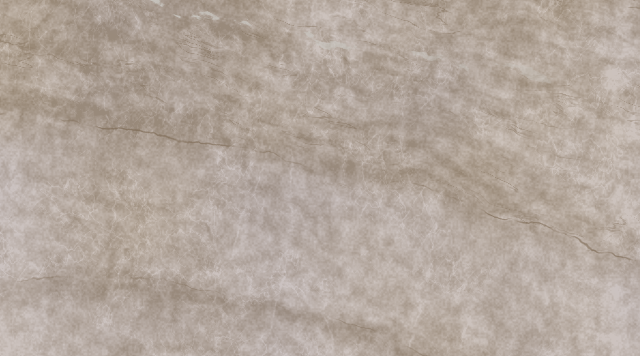
A Shadertoy shader for this texture:

```glsl
// Polished beige quartzite slab: bedded mineral streaks dipping to the right,
// broken rusty seams, fine pale crackle, steep healed fractures and ragged
// white chips. Built from layered value noise in units of canvas height.

const vec3 UMBER = vec3(0.600, 0.540, 0.480);
const vec3 SAND  = vec3(0.702, 0.652, 0.612);
const vec3 PEARL = vec3(0.800, 0.762, 0.742);
const vec3 RUST  = vec3(0.460, 0.380, 0.290);
const vec3 CHALK = vec3(0.800, 0.795, 0.775);
const float DIP = -0.27;           // bedding angle in radians
const float BASE_TONE = 0.36;
const float CLOUD_GAIN = 0.50;
const float STRATA_GAIN = 0.50;
const float STREAK_GAIN = 0.75;
const float MOTTLE_GAIN = 0.75;
const float GRAIN_GAIN = 0.30;
const float CRACKLE_GAIN = 0.22;
const float FRACTURE_GAIN = 0.30;
const int FRACTURES = 6;
const int CHIPS = 5;

float hash(vec2 p) {
    vec3 q = fract(p.xyx * 0.1031);
    q += dot(q, q.yzx + 33.33);
    return fract((q.x + q.y) * q.z);
}

float noise(vec2 p) {
    vec2 i = floor(p), f = fract(p);
    f = f * f * (3.0 - 2.0 * f);
    return mix(mix(hash(i), hash(i + vec2(1, 0)), f.x),
               mix(hash(i + vec2(0, 1)), hash(i + vec2(1, 1)), f.x), f.y);
}

mat2 rotate(float a) { return mat2(cos(a), -sin(a), sin(a), cos(a)); }

// Turn is the rotation between octaves; zero keeps stretched layers aligned.
float fbm(vec2 p, float turn) {
    float sum = 0.0, gain = 0.5;
    mat2 spin = rotate(turn);
    for (int i = 0; i < 5; i++) {
        sum += gain * noise(p);
        p = spin * p * 2.03 + 17.3;
        gain *= 0.5;
    }
    return sum / 0.97;
}

float fbm(vec2 p) { return fbm(p, 0.64); }

float thread(float n, float width) { return 1.0 - smoothstep(0.0, width, abs(n - 0.5)); }

// Steep healed fractures, broken up along their length
float fractures(vec2 p) {
    float sum = 0.0;
    for (int i = 0; i < FRACTURES; i++) {
        float k = float(i), r = hash(vec2(k, 7.0));
        float lean = mix(0.40, -0.12, fract(k * 0.382 + 0.15 * r));
        float foot = 0.52 + 0.19 * k + 0.06 * r;
        float wobble = 0.07 * (fbm(vec2(p.y * 5.0, k * 9.0)) - 0.5)
                     + 0.035 * (fbm(p * 24.0 + k) - 0.5);
        float d = abs(p.x - foot - lean * p.y + wobble);
        float present = smoothstep(0.36, 0.65, noise(vec2(p.y * 4.0 + k * 5.0, k)));
        float flecks = smoothstep(0.35, 0.60, fbm(p * 30.0 + 5.0 * k));
        sum += present * (0.7 * flecks * smoothstep(0.006, 0.0, d) + 0.35 * exp(-d * 50.0));
    }
    return min(sum, 1.0);
}

// Ragged white slivers lying along the bedding in the upper part
float chips(vec2 p) {
    float mask = 0.0;
    for (int i = 0; i < CHIPS; i++) {
        float k = float(i), r = hash(vec2(k, 3.0));
        vec2 d = rotate(DIP - 0.04) * (p - vec2(0.43 + 0.26 * k, 0.96 - 0.05 * k + 0.05 * r));
        d.y += 0.05 * (fbm(p * 11.0 + k) - 0.5);
        float reach = length(d / vec2(0.07 + 0.05 * r, 0.011));
        reach += 3.6 * (fbm(rotate(DIP) * p * vec2(22.0, 60.0)) - 0.5);
        mask = max(mask, smoothstep(1.0, 0.5, reach) * (1.0 - 0.15 * k));
    }
    return mask;
}

void mainImage(out vec4 fragColor, in vec2 fragCoord) {
    vec2 p = fragCoord / iResolution.y;
    float x = p.x;
    vec2 warp = vec2(fbm(p * 4.0), fbm(p * 4.0 + 40.0)) - 0.5;
    vec2 bed = rotate(DIP) * (p + 0.10 * warp);

    // Signed heights above the two main seams
    float wander = 0.06 * warp.y + 0.035 * (fbm(p * vec2(16.0, 9.0)) - 0.5);
    float upper = p.y - (0.70 - 0.13 * x - 0.06 * x * x) + wander;
    float lower = p.y - (0.225 + 0.04 * x - 0.19 * x * x) + wander;
    float bedded = smoothstep(-0.10, 0.06, upper);

    // Tone: clouds, bedding, grain, dark seam shoulders, bright sides
    float tone = BASE_TONE + 0.16 * (1.0 - bedded);
    tone += CLOUD_GAIN * (fbm(p * 3.2 + 5.0) - 0.5);
    tone += STRATA_GAIN * (fbm(bed * vec2(2.3, 15.0), 0.0) - 0.5) * mix(0.4, 1.0, bedded);
    tone += STREAK_GAIN * (fbm(bed * vec2(11.0, 48.0) + 8.0, 0.0) - 0.5) * mix(0.4, 1.0, bedded);
    tone += MOTTLE_GAIN * (fbm(p * vec2(42.0, 30.0) + 3.0 * warp) - 0.5);
    tone += GRAIN_GAIN * (noise(p * 190.0) - 0.5);
    tone -= 0.20 * exp(-pow((upper - 0.02) / 0.055, 2.0));
    tone -= 0.28 * exp(-pow((lower + 0.025) / 0.035, 2.0));
    tone += 0.22 * smoothstep(1.35, 1.78, x) + 0.14 * smoothstep(0.25, 0.0, x);
    tone += 0.18 * exp(-abs(x - 1.735 + 0.05 * warp.x) * 45.0);

    // Pale veining in short strokes
    vec2 net = p + 0.07 * warp;
    float crackle = thread(fbm(net * vec2(17.0, 11.0)), 0.030)
                  + 0.8 * thread(fbm(rotate(0.6) * net * vec2(30.0, 19.0) + 60.0), 0.035)
                  + 0.6 * thread(noise(rotate(-0.7) * net * vec2(44.0, 22.0)), 0.10);
    crackle *= smoothstep(0.34, 0.64, fbm(p * 9.0 + 80.0));
    tone += CRACKLE_GAIN * crackle + FRACTURE_GAIN * fractures(p);

    tone = clamp(tone, 0.0, 1.0);
    vec3 color = mix(UMBER, SAND, min(tone * 2.0, 1.0));
    color = mix(color, PEARL, max(tone * 2.0 - 1.0, 0.0));
    float warmth = fbm(p * 2.6 + 23.0) - 0.5 + 0.25 * (bedded - 0.5);
    color += warmth * vec3(0.012, 0.0, -0.045);

    // Rusty threads along the bedding and the two broken seam lines
    float threads = thread(fbm(bed * vec2(3.5, 24.0) + 70.0, 0.0), 0.022) * bedded;
    threads *= smoothstep(0.44, 0.70, fbm(bed * vec2(9.0, 22.0) + 12.0));
    float broken = smoothstep(0.42, 0.62, fbm(vec2(x * 9.0, p.y * 6.0)));
    float seams = broken * smoothstep(0.0042, 0.0, abs(upper))
                + 0.6 * (1.0 - broken) * smoothstep(0.004, 0.0, abs(lower));
    color = mix(color, RUST, clamp(0.35 * threads + 0.55 * seams, 0.0, 0.6));
    fragColor = vec4(mix(color, CHALK, 0.8 * chips(p)), 1.0);
}
```
